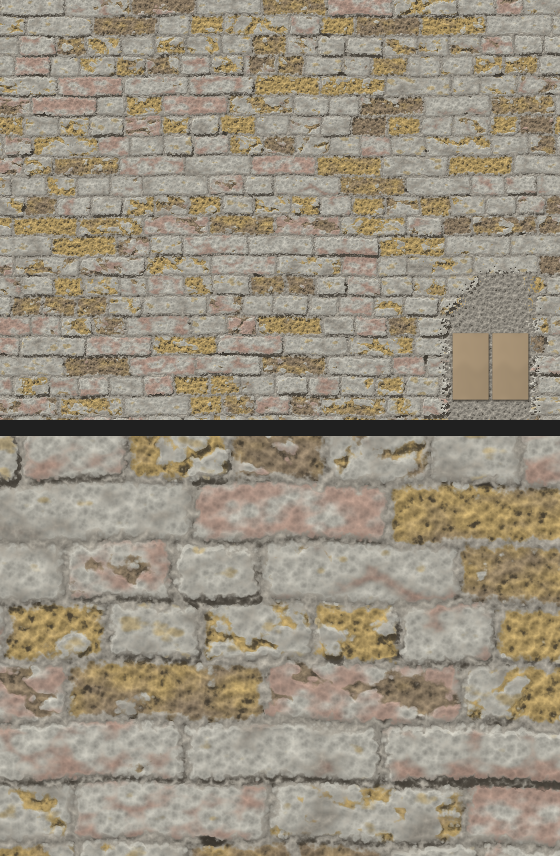
Top: the whole. Bottom: its middle third, enlarged.
A WebGL 1 fragment shader for this texture:

```glsl
precision highp float;
// Weathered brick wall: peeling pale paint, bare tan bricks, rough mortar and a repair with two tiles.
uniform vec2 u_resolution;

const float ROWS = 21.0;       // courses over the canvas height
const float STRETCHER = 3.28;  // long brick pitch, in courses
const float JOINT = 0.085;     // half the mortar width
const vec2 LIGHT = vec2(-0.4, 0.92);
const vec3 MORTAR = vec3(0.56, 0.54, 0.50);
const vec3 PAINT = vec3(0.69, 0.68, 0.64);
const vec3 PINK = vec3(0.66, 0.52, 0.46);
const vec3 YELLOW = vec3(0.65, 0.56, 0.37);
const vec3 BROWN = vec3(0.51, 0.45, 0.37);
const vec3 TILE = vec3(0.64, 0.56, 0.45);
const vec3 SHADOW = vec3(0.22, 0.20, 0.17);

struct Brick { vec2 local; vec2 size; float id; };
struct Surface { float height; float brick; float bare; float gap; float grit; float id; };

float hash(vec2 p) {
  vec3 h = fract(vec3(p.xyx) * 0.1031);
  h += dot(h, h.yzx + 33.33);
  return fract((h.x + h.y) * h.z);
}
float cellular(vec2 p) {
  vec2 cell = floor(p), f = fract(p);
  float nearest = 2.0;
  for (int k = 0; k < 9; k++) {
    vec2 o = vec2(mod(float(k), 3.0), floor((float(k) + 0.5) / 3.0)) - 1.0;
    vec2 seed = cell + o + 80.0;
    vec2 d = o + vec2(hash(seed), hash(seed + 41.7)) - f;
    nearest = min(nearest, dot(d, d));
  }
  return sqrt(nearest);
}
// Three octaves of cellular noise, centred near zero.
float layered(vec2 p) {
  float sum = -0.4, gain = 0.5;
  for (int i = 0; i < 3; i++) {
    sum += gain * cellular(p);
    p = mat2(1.6, 1.2, -1.2, 1.6) * p + 7.3;
    gain *= 0.5;
  }
  return sum;
}
vec2 sway(vec2 p) {
  return vec2(sin(1.7 * p.y + sin(2.3 * p.x)), sin(1.3 * p.x + 1.4 * sin(1.9 * p.y)));
}
float roundBox(vec2 p, vec2 size, float radius) {
  vec2 d = abs(p) - size + radius;
  return length(max(d, 0.0)) + min(max(d.x, d.y), 0.0) - radius;
}
// Long bricks, some of them split into two headers, mostly in header courses.
Brick brickAt(vec2 q) {
  float row = floor(q.y) + 20.0;
  float x = q.x / STRETCHER + 0.5 * mod(row, 2.0) + 0.35 * hash(vec2(row, 7.0));
  float cell = floor(x) + 20.0, f = fract(x), side = 0.0;
  float headerChance = hash(vec2(row, 3.0)) < 0.35 ? 0.9 : 0.22;
  float split = 0.5 + 0.14 * (hash(vec2(cell, row + 50.0)) - 0.5);
  vec2 span = vec2(0.0, 1.0);
  if (hash(vec2(cell, row)) < headerChance) {
    side = step(split, f);
    span = mix(vec2(0.0, split), vec2(split, 1.0), side);
  }
  float id = hash(vec2(2.0 * cell + side, row + 90.0));
  vec2 local = vec2((f - 0.5 * (span.x + span.y)) * STRETCHER, fract(q.y) - 0.5);
  vec2 size = vec2(0.5 * (span.y - span.x) * STRETCHER, 0.5) - JOINT * (0.8 + 0.5 * id);
  return Brick(local, size, id);
}
// Mortar patch with a slanted, ragged upper left corner.
float repairMask(vec2 q, float grit) {
  float d = roundBox(q - vec2(24.5, 3.5), vec2(2.15, 3.8), 0.3);
  d = max(d, dot(q - vec2(22.4, 5.3), vec2(-0.72, 0.69)));
  return 1.0 - smoothstep(-0.08, 0.08, d + 1.6 * grit);
}
Surface surfaceAt(vec2 q) {
  Brick b = brickAt(q + 0.035 * sway(q * 1.6) + vec2(0.0, 0.04 * sin(0.4 * q.x) - 0.22));
  float grit = layered(q * 4.5);
  float lump = layered(q * vec2(0.9, 1.3) + 0.2 * sway(q) + 37.0 * b.id);
  float edge = roundBox(b.local, b.size, 0.1) + 0.35 * grit;
  float intact = 1.0 - repairMask(q, grit);
  float brick = (1.0 - smoothstep(-0.05, 0.05, edge)) * intact;
  float wear = hash(vec2(b.id * 910.0, 5.0)), proud = hash(vec2(b.id * 770.0, 9.0));
  float bare = smoothstep(-0.04, 0.04, lump + 0.3 * grit + 0.75 * (wear - 0.62));
  float gap = smoothstep(0.17, 0.29, layered(q * vec2(0.8, 1.5) + 40.0)) * intact;
  float face = mix(0.62 + 0.4 * proud * proud, 0.3 + 0.35 * proud + 0.8 * grit, bare);
  float bed = 0.5 + 0.9 * grit - 0.4 * gap;
  return Surface(mix(bed, face + 0.35 * grit, brick), brick, bare, gap, grit, b.id);
}
vec3 wallColor(Surface s, vec2 q) {
  float stain = layered(q * vec2(1.1, 1.7) + 13.0), tint = hash(vec2(s.id * 630.0, 2.0));
  vec3 clay = mix(YELLOW, BROWN, smoothstep(0.3, 0.9, tint + stain));
  vec3 paint = mix(PAINT, MORTAR, smoothstep(-0.1, 0.25, stain + 0.5 * s.grit));
  paint = mix(paint, PINK, 0.65 * smoothstep(0.75, 1.0, tint + stain));
  paint = mix(paint, YELLOW, 0.6 * smoothstep(0.08, 0.2, -stain - 0.2 * tint));
  vec3 bed = mix(MORTAR, SHADOW, 0.75 * s.gap);
  return mix(bed, mix(paint, clay, s.bare), s.brick) * (1.0 + 0.5 * s.grit);
}
// Two smooth upright tiles set into the repair.
vec3 addTiles(vec3 color, vec2 q) {
  for (int i = 0; i < 2; i++) {
    vec2 p = q - vec2(23.53 + 1.99 * float(i), 2.68), size = vec2(0.9, 1.66);
    float shade = 1.0 - smoothstep(-0.05, 0.1, roundBox(p + 0.07 * LIGHT, size, 0.04));
    float tile = 1.0 - smoothstep(-0.03, 0.03, roundBox(p, size, 0.04));
    vec3 glaze = TILE * (1.0 + 0.025 * sin(2.0 * p.y + sway(p * 2.0).x) - 0.03 * p.x);
    color = mix(mix(color, SHADOW, 0.7 * shade), glaze, tile);
  }
  return color;
}
void main() {
  vec2 q = gl_FragCoord.xy / u_resolution.y * ROWS;
  Surface s = surfaceAt(q);
  // Relief from a close sample, dropped shadow from a wider one.
  float relief = s.height - surfaceAt(q + 0.07 * LIGHT).height;
  float drop = surfaceAt(q + 0.19 * LIGHT).height - s.height;
  vec3 color = wallColor(s, q) * (1.0 + 0.55 * clamp(relief, -0.5, 0.3));
  color = mix(color, SHADOW, 0.75 * smoothstep(0.16, 0.5, drop));
  gl_FragColor = vec4(addTiles(color, q), 1.0);
}
```
